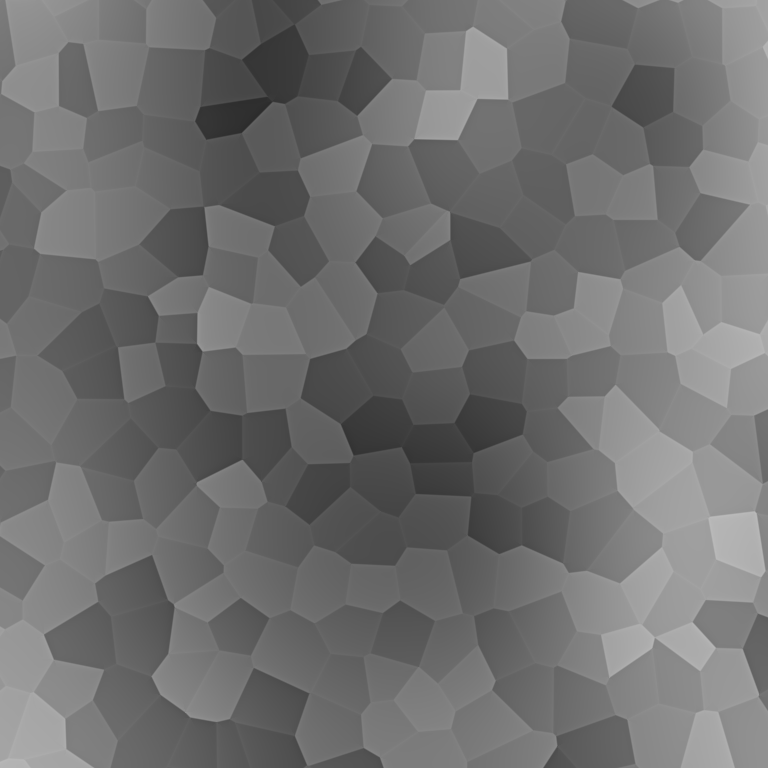
This texture is drawn by a WebGL 2 fragment shader. Its source:

```glsl
#version 300 es
precision highp float;

uniform vec2 u_resolution;
out vec4 fragColor;

#define CELLS 15.0        // cells across the canvas
#define JITTER 0.92       // irregularity of the cell sites
#define MEAN_TONE 0.475
#define BAND_DEPTH 0.12   // dark vertical band in the middle
#define CORNER_TILT 0.32  // lifts one diagonal, lowers the other
#define CLOUD_DEPTH 0.22  // smooth shading that ignores cell borders
#define PATCH_DEPTH 0.27  // tone shared by groups of cells
#define CELL_DEPTH 0.15   // tone of each single cell
#define HALO_GAIN 0.20    // contrast boost along borders
#define HALO_WIDTH 0.004
#define SEAM_LIGHT 0.018  // faint pale line on borders

float hash(vec2 p) {
    vec3 q = fract(p.xyx * vec3(0.1031, 0.1030, 0.0973));
    q += dot(q, q.yzx + 33.33);
    return fract((q.x + q.y) * q.z);
}

float valueNoise(vec2 p) {
    vec2 i = floor(p), f = fract(p);
    f = f * f * (3.0 - 2.0 * f);
    float low = mix(hash(i), hash(i + vec2(1, 0)), f.x);
    float high = mix(hash(i + vec2(0, 1)), hash(i + vec2(1, 1)), f.x);
    return mix(low, high, f.y);
}

// Site of a cell, in cell units
vec2 cellSite(vec2 id) {
    vec2 offset = vec2(hash(id + 17.3), hash(id + 91.7)) - 0.5;
    return id + 0.5 + JITTER * offset;
}

// Flat tone of a cell: shared patch plus its own shade
float cellTone(vec2 id) {
    float patchTone = valueNoise(cellSite(id) * 0.45 + 40.0) - 0.5;
    float ownTone = hash(id + 53.1) - 0.5;
    return PATCH_DEPTH * patchTone + CELL_DEPTH * ownTone;
}

// Continuous shading over the whole canvas
float ambientTone(vec2 uv) {
    vec2 c = uv - 0.5;
    float band = -BAND_DEPTH * cos(6.2832 * c.x);
    float tilt = CORNER_TILT * c.x * c.y;
    float cloud = CLOUD_DEPTH * (valueNoise(uv * 3.5 + 7.0) - 0.5);
    return MEAN_TONE + band + tilt + cloud;
}

void main() {
    vec2 uv = gl_FragCoord.xy / u_resolution.y;
    float pixel = 1.0 / u_resolution.y;
    vec2 p = uv * CELLS;
    vec2 base = floor(p);

    // Nearest site
    vec2 ownId = base;
    float nearest = 1e3;
    for (int y = -2; y <= 2; y++) {
        for (int x = -2; x <= 2; x++) {
            vec2 id = base + vec2(x, y);
            vec2 d = cellSite(id) - p;
            if (dot(d, d) < nearest) {
                nearest = dot(d, d);
                ownId = id;
            }
        }
    }

    // Nearest border and the cell behind it
    vec2 ownSite = cellSite(ownId);
    vec2 otherId = ownId;
    float border = 1e3;
    for (int y = -2; y <= 2; y++) {
        for (int x = -2; x <= 2; x++) {
            if (x == 0 && y == 0) continue;
            vec2 id = ownId + vec2(x, y);
            vec2 site = cellSite(id);
            float d = dot(0.5 * (ownSite + site) - p, normalize(site - ownSite));
            if (d < border) {
                border = d;
                otherId = id;
            }
        }
    }
    border = max(border, 0.0) / CELLS;

    // Smoothed step between the two tones, with a halo on both sides
    float own = cellTone(ownId);
    float other = cellTone(otherId);
    float inside = smoothstep(-pixel, pixel, border);
    float halo = HALO_GAIN * (own - other) * exp(-border / HALO_WIDTH);
    float seam = SEAM_LIGHT * exp(-border / (0.4 * HALO_WIDTH));
    float tone = mix(other, own, inside) + halo * (2.0 * inside - 1.0) + seam;

    fragColor = vec4(vec3(clamp(ambientTone(uv) + tone, 0.0, 1.0)), 1.0);
}
```
